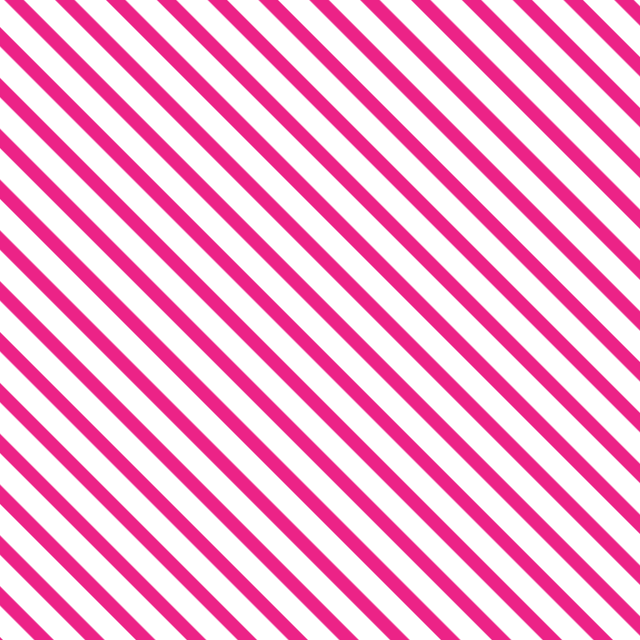
Write a Shadertoy shader that draws this pattern.

```glsl
// Even pink diagonal stripes on white, falling from upper left to lower right.
#define REPEATS 12.59     // stripes across and down the canvas
#define STRIPE_FILL 0.382 // share of each repeat that is pink
#define STRIPE_SHIFT 0.022 // stripe centre along the top edge, from the left
#define EDGE_PIXELS 1.4   // width of the smoothed edge
#define PINK vec3(0.925, 0.137, 0.529)
#define WHITE vec3(1.0)

// Signed distance to the nearest stripe, negative inside it.
float stripeDistance(vec2 p) {
    float phase = (p.x + p.y - 1.0 - STRIPE_SHIFT) * REPEATS;
    float fromCentre = abs(fract(phase + 0.5) - 0.5);
    // Scale from repeats along an axis to distance across the diagonal
    return (fromCentre - 0.5 * STRIPE_FILL) / (REPEATS * sqrt(2.0));
}

void mainImage(out vec4 fragColor, in vec2 fragCoord) {
    // Square canvas units, anchored at the top left corner
    float size = min(iResolution.x, iResolution.y);
    vec2 p = vec2(fragCoord.x, fragCoord.y - iResolution.y) / size + vec2(0.0, 1.0);

    // Pink coverage with a smoothed edge
    float edge = EDGE_PIXELS / size;
    float coverage = clamp(0.5 - stripeDistance(p) / edge, 0.0, 1.0);
    fragColor = vec4(mix(WHITE, PINK, coverage), 1.0);
}
```
